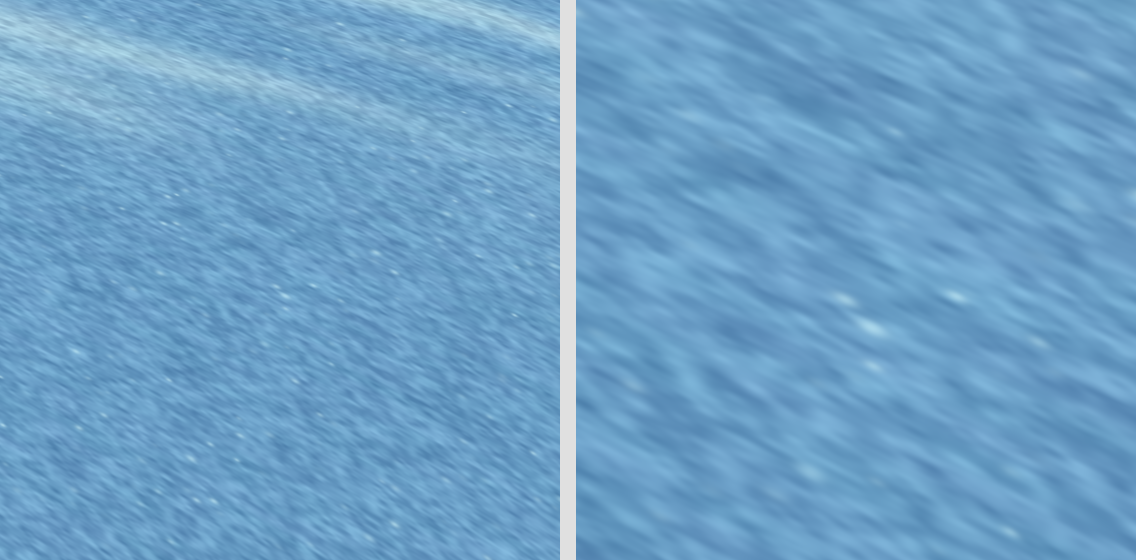
Left, the full canvas; right, a detail of the centre.
Give the GLSL for this texture, as a WebGL 1 fragment shader.

```glsl
precision highp float;
uniform vec2 u_resolution;

#define GRAIN_FREQ vec2(66.0, 36.0)
#define GLINT_FREQ vec2(25.0, 21.0)
#define GRAIN_CONTRAST 0.22
#define GLINT_STRENGTH 0.75
#define NEAR_SLOPE 0.58
#define SLOPE_FALL 0.30
#define BAND_SLOPE 0.25
#define BASE_BLUE vec3(0.408, 0.614, 0.772)
#define PALE_BLUE vec3(0.66, 0.81, 0.875)
#define GLINT_WHITE vec3(0.74, 0.90, 0.95)

float hash(vec2 p) {
  return fract(sin(dot(p, vec2(127.1, 311.7))) * 43758.5453);
}

float noise(vec2 p) {
  vec2 cell = floor(p);
  vec2 f = fract(p);
  f = f * f * (3.0 - 2.0 * f);
  float low = mix(hash(cell), hash(cell + vec2(1.0, 0.0)), f.x);
  float high = mix(hash(cell + vec2(0.0, 1.0)), hash(cell + 1.0), f.x);
  return mix(low, high, f.y);
}

// Curved frame: x runs across the streaks, y along them; x tightens with distance
vec2 streakSpace(vec2 uv) {
  float across = uv.x - log(NEAR_SLOPE - SLOPE_FALL * uv.y) / SLOPE_FALL;
  float along = uv.x * (1.0 + 0.3 * uv.y) - 0.45 * uv.y;
  return vec2(across, along);
}

// Fine streaks in two sizes, centred on zero
float grain(vec2 s) {
  vec2 p = s * GRAIN_FREQ;
  float coarse = noise(p + vec2(0.0, 0.25 * p.x));
  float fine = noise(p * 1.73 + vec2(0.2 * p.y, 37.0));
  return 0.64 * coarse + 0.36 * fine - 0.5;
}

// Scattered soft flecks, mostly faint with a few bright ones
float glints(vec2 s) {
  vec2 p = s * GLINT_FREQ;
  vec2 cell = floor(p);
  float light = 0.0;
  for (int j = -1; j <= 1; j++) {
    for (int i = -1; i <= 1; i++) {
      vec2 id = cell + vec2(float(i), float(j));
      vec2 centre = id + vec2(hash(id + 3.1), hash(id + 8.7));
      vec2 d = (p - centre) / mix(0.13, 0.24, hash(id + 5.3));
      light += pow(hash(id + 17.9), 13.0) * exp(-dot(d, d));
    }
  }
  return min(light, 1.0);
}

float band(float x, float centre, float width) {
  float d = (x - centre) / width;
  return exp(-d * d);
}

// Pale slanting drifts towards the far edge
float drifts(vec2 uv, vec2 s) {
  float wobble = noise(s * vec2(5.0, 3.0)) + 0.4 * noise(s * vec2(22.0, 9.0)) - 0.7;
  float b = 1.0 - uv.y - BAND_SLOPE * uv.x + 0.022 * wobble;
  float left = 1.0 - smoothstep(0.05, 0.48, uv.x);
  float broad = 0.72 * band(b, 0.035, 0.037) * (1.0 - 0.72 * smoothstep(0.3, 0.9, uv.x));
  float lower = 0.50 * band(b, 0.14, 0.055) * left;
  float corner = 0.85 * band(b, -0.18, 0.024);
  float faint = 0.40 * band(b, -0.09, 0.025) * smoothstep(0.3, 0.75, uv.x);
  float haze = 0.16 * band(b, 0.12, 0.17) * (0.6 + 0.4 * left);
  return min(broad + lower + corner + faint + haze, 1.0);
}

void main() {
  vec2 uv = gl_FragCoord.xy / u_resolution;
  vec2 s = streakSpace(uv);
  float clump = noise(s * vec2(15.0, 8.0) + 11.0) - 0.5;
  float tint = noise(s * vec2(28.0, 13.0) + 53.0) - 0.5;

  // Ground colour with pale drifts
  vec3 color = mix(BASE_BLUE, PALE_BLUE, drifts(uv, s));
  color += 0.035 * clump;
  color += vec3(0.014, -0.006, 0.006) * tint;

  // Streaks and bright flecks
  color += GRAIN_CONTRAST * grain(s) * vec3(0.92, 1.0, 0.86);
  color = mix(color, GLINT_WHITE, GLINT_STRENGTH * glints(s));

  gl_FragColor = vec4(clamp(color, 0.0, 1.0), 1.0);
}
```
